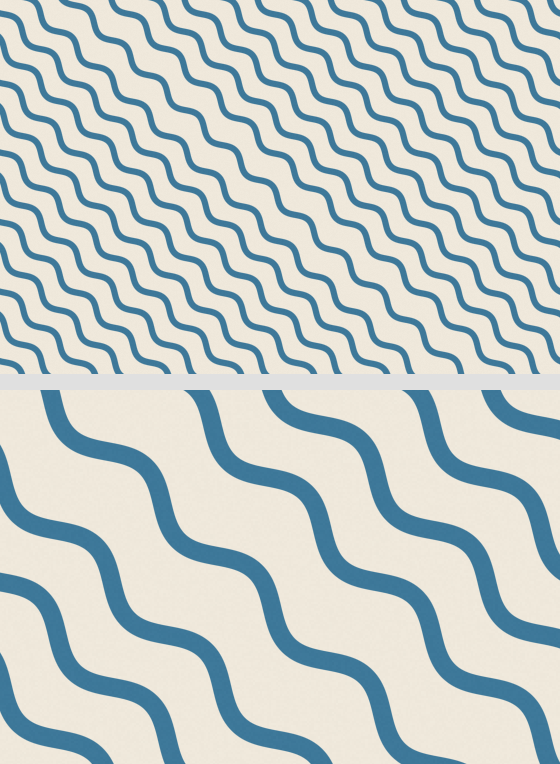
Top: the whole. Bottom: its middle third, enlarged.
A Shadertoy shader for this pattern:

```glsl
const float PI = 3.14159265;
const vec3 CREAM = vec3(0.937, 0.910, 0.859);
const vec3 BLUE = vec3(0.240, 0.470, 0.600);

// All lengths are fractions of the canvas height.
const float SLOPE_ANGLE = 0.761;
const float SPACING = 0.0672;
const float WAVELENGTH = 0.1354;
const float AMPLITUDE = 0.0137;
const float HALF_WIDTH = 0.0083;
const float CENTRE_OFFSET = -0.0252;
const float CENTRE_GAP = 0.0146;

float hash(vec2 cell) {
    return fract(sin(dot(cell, vec2(127.1, 311.7))) * 43758.5453);
}

// Resting height of a line; the central line has extra room on both sides.
float lineHeight(float index, float spacing, float gap) {
    return index * spacing + sign(index) * gap;
}

// Position of a wave crest, drifting slowly from line to line.
float crestShift(float index) {
    return -0.0195 - 0.0195 * sign(index) + 0.0033 * index;
}

// Distance to a sine curve, corrected by its local slope.
float waveDistance(vec2 p, float amplitude, float wavelength) {
    float frequency = 2.0 * PI / wavelength;
    float phase = p.x * frequency;
    float slope = amplitude * frequency * sin(phase);
    return abs(p.y - amplitude * cos(phase)) / sqrt(1.0 + slope * slope);
}

// Distance to the nearest of the neighbouring wavy lines.
float nearestLine(vec2 p) {
    float base = round((p.y - sign(p.y) * CENTRE_GAP) / SPACING);
    float nearest = 1.0;
    for (int i = -1; i <= 1; i++) {
        float index = base + float(i);
        vec2 origin = vec2(crestShift(index), lineHeight(index, SPACING, CENTRE_GAP));
        nearest = min(nearest, waveDistance(p - origin, AMPLITUDE, WAVELENGTH));
    }
    return nearest;
}

void mainImage(out vec4 fragColor, in vec2 fragCoord) {
    vec2 p = (fragCoord - 0.5 * iResolution.xy) / iResolution.y;
    float pixel = 1.0 / iResolution.y;

    // Axes along and across the descending lines.
    float c = cos(SLOPE_ANGLE);
    float s = sin(SLOPE_ANGLE);
    vec2 q = vec2(dot(p, vec2(c, -s)), dot(p, vec2(s, c)) - CENTRE_OFFSET);

    float edge = nearestLine(q) - HALF_WIDTH;
    float ink = 1.0 - smoothstep(-0.75 * pixel, 0.75 * pixel, edge);
    vec3 color = mix(CREAM, BLUE, ink);

    // Faint paper grain.
    color += 0.012 * (hash(floor(p * 500.0)) - 0.5);
    fragColor = vec4(color, 1.0);
}
```
